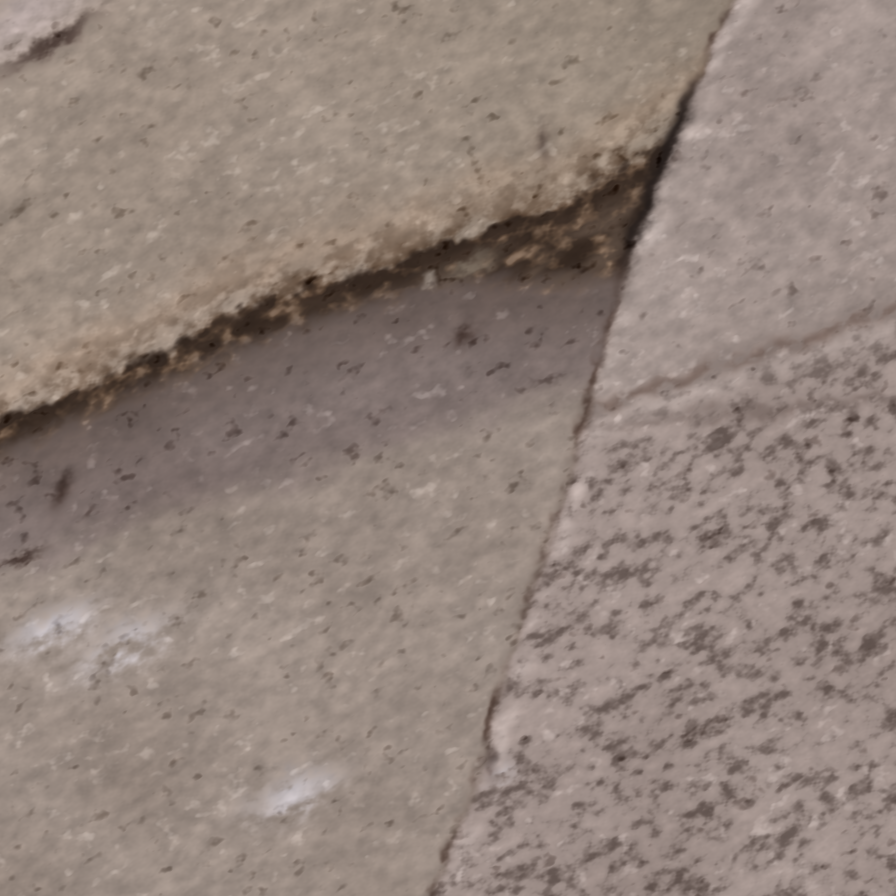
This texture is drawn by a Shadertoy shader. Its source:

```glsl
// Weathered stone blocks with an overhanging ledge, its shadow and a slanted joint.

float hash(vec2 p) {
    vec3 q = fract(vec3(p.xyx) * 0.1031);
    q += dot(q, q.yzx + 33.33);
    return fract((q.x + q.y) * q.z);
}

float noise(vec2 p) {
    vec2 i = floor(p), f = fract(p);
    f = f * f * (3.0 - 2.0 * f);
    return mix(mix(hash(i), hash(i + vec2(1, 0)), f.x),
               mix(hash(i + vec2(0, 1)), hash(i + vec2(1, 1)), f.x), f.y);
}

float fbm(vec2 p) {
    float sum = 0.0, amp = 0.5;
    for (int i = 0; i < 3; i++) {
        sum += amp * noise(p);
        p = mat2(1.6, 1.2, -1.2, 1.6) * p + 17.3;
        amp *= 0.5;
    }
    return sum / 0.875 - 0.5;
}

// Height of a bent edge, sampled at nine even steps over 0..1
float profile(float h[9], float t) {
    float s = clamp(t, 0.0, 0.9999) * 8.0;
    int i = int(s);
    return mix(h[i], h[i + 1], fract(s));
}

vec2 turn(vec2 p, float a) {
    return vec2(cos(a) * p.x + sin(a) * p.y, cos(a) * p.y - sin(a) * p.x);
}

// Soft elliptical mark
float blob(vec2 p, vec2 centre, vec2 radius, float angle) {
    vec2 q = turn(p - centre, angle) / radius;
    return exp(-dot(q, q));
}

// Soft line around a zero distance
float band(float d, float width) {
    return exp(-d * d / (width * width));
}

void mainImage(out vec4 fragColor, in vec2 fragCoord) {
    vec2 uv = fragCoord / iResolution.xy;
    vec2 grain = turn(uv, 0.5);
    float broad = fbm(uv * 7.0);
    float streak = fbm(grain * vec2(22.0, 50.0));
    float fine = fbm(grain * vec2(65.0, 100.0) + 40.0);
    float speck = fbm(grain * vec2(50.0, 80.0) + 90.0);
    float ragged = fbm(uv * 38.0 + 9.0);
    vec2 p = uv + 0.025 * vec2(ragged, fine);

    // Signed distances to the main edges
    float joint = uv.x + 0.014 * ragged + 0.008 * fine
        - profile(float[9](0.482, 0.533, 0.564, 0.608, 0.646, 0.678, 0.713, 0.764, 0.818), uv.y);
    float ledge = uv.y + 0.022 * ragged + 0.022 * speck
        - profile(float[9](0.529, 0.581, 0.643, 0.687, 0.728, 0.771, 0.848, 0.93, 1.0), uv.x);
    float gapFloor = uv.y + 0.025 * streak + 0.018 * fine
        - profile(float[9](0.497, 0.553, 0.604, 0.651, 0.690, 0.688, 0.705, 0.72, 0.73), uv.x);
    float shade = uv.y - 0.362 - 0.32 * uv.x + 0.03 * broad + 0.04 * streak;

    // Lower block and the cast shadow
    vec3 col = vec3(0.588, 0.533, 0.498) + 0.09 * broad;
    vec3 shadow = mix(vec3(0.485, 0.43, 0.415), vec3(0.41, 0.355, 0.335),
                      smoothstep(-0.10, 0.0, gapFloor));
    col = mix(col, shadow + 0.08 * broad, smoothstep(-0.025, 0.03, shade));

    // Dark gap, with paler rubble toward its floor
    vec3 gap = mix(vec3(0.21, 0.16, 0.13), vec3(0.34, 0.28, 0.24),
                   smoothstep(0.0, -0.06, ledge) * smoothstep(-0.25, 0.2, streak));
    gap += vec3(0.18, 0.145, 0.11) * smoothstep(-0.05, 0.35, speck);
    col = mix(col, gap, smoothstep(-0.018, 0.014, gapFloor));
    col = mix(col, vec3(0.47, 0.42, 0.37), 0.9 * blob(p, vec2(0.53, 0.703), vec2(0.027, 0.009), 0.4));
    col = mix(col, vec3(0.62, 0.57, 0.53), 0.8 * blob(p, vec2(0.477, 0.687), vec2(0.008), 0.0));

    // Upper block, lit rim and brown fringe
    vec3 upper = mix(vec3(0.61, 0.552, 0.506), vec3(0.575, 0.52, 0.47), smoothstep(0.2, 0.75, uv.x));
    upper += 0.10 * broad + vec3(0.05, 0.033, 0.02) * band(ledge - 0.04, 0.03);
    float stain = exp(-max(ledge, 0.0) / 0.028) * smoothstep(-0.2, 0.25, streak - 0.7 * fine);
    upper = mix(upper, vec3(0.36, 0.275, 0.21), stain);
    upper = mix(upper, vec3(0.72, 0.66, 0.65), 0.85 * blob(p, vec2(0.03, 0.985), vec2(0.09, 0.035), 0.6));
    col = mix(col, upper, smoothstep(-0.007, 0.009, ledge));

    // Right block, rougher and pitted below its slanted seam
    float seam = uv.y - 0.543 - 0.335 * (uv.x - 0.66) + 0.02 * ragged;
    float rough = smoothstep(0.03, -0.08, seam);
    vec3 right = mix(vec3(0.625, 0.568, 0.545), vec3(0.605, 0.545, 0.523), rough) + 0.09 * broad;
    right -= 0.17 * rough * smoothstep(-0.02, 0.4, -fine - 0.5 * streak);
    float seamMask = smoothstep(-0.45, 0.15, streak + fine);
    right = mix(right, vec3(0.41, 0.34, 0.31), 0.75 * seamMask * band(seam, 0.010));
    right += 0.05 * band(seam + 0.024, 0.010);
    float lowerSeam = uv.y - 0.525 - 0.10 * (uv.x - 0.67) + 0.03 * ragged;
    right -= 0.10 * seamMask * band(lowerSeam, 0.007);
    col = mix(col, right, smoothstep(-0.005, 0.006, joint));

    // Joint line, broken below and widest beside the overhang
    float deep = smoothstep(0.66, 0.74, uv.y) * smoothstep(0.94, 0.87, uv.y);
    float ink = band(joint + 0.002, 0.006 + 0.003 * deep);
    ink *= mix(0.2 + 0.65 * smoothstep(-0.15, 0.3, ragged + 0.6 * speck), 0.92, deep);
    col = mix(col, mix(vec3(0.29, 0.22, 0.19), vec3(0.15, 0.12, 0.11), deep), ink);
    col += 0.09 * band(joint - 0.016, 0.010) * smoothstep(-0.1, 0.25, streak);

    // Dark pits and stains
    float pits = blob(p, vec2(0.522, 0.622), vec2(0.016, 0.010), 0.6)
        + blob(p, vec2(0.068, 0.452), vec2(0.011, 0.018), -0.5)
        + blob(p, vec2(0.020, 0.379), vec2(0.028, 0.005), 0.35)
        + blob(p, vec2(0.057, 0.952), vec2(0.055, 0.010), 0.55)
        + 0.6 * blob(p, vec2(0.603, 0.838), vec2(0.008, 0.018), 0.0)
        + 0.7 * blob(p, vec2(0.545, 0.150), vec2(0.007, 0.016), 0.0);
    col = mix(col, vec3(0.25, 0.19, 0.17), 0.85 * min(pits, 1.0));

    // Chalky scuffs
    float chalk = blob(p, vec2(0.060, 0.300), vec2(0.050, 0.018), 0.45)
        + blob(p, vec2(0.137, 0.279), vec2(0.056, 0.020), 0.5)
        + blob(p, vec2(0.325, 0.113), vec2(0.046, 0.022), 0.4)
        + 0.8 * blob(p, vec2(0.558, 0.132), vec2(0.014, 0.018), -0.6);
    col = mix(col, vec3(0.75, 0.72, 0.73), chalk * smoothstep(-0.25, 0.1, streak + 0.5 * fine));

    // Surface grain with soft dark and light flecks
    col *= 1.0 + 0.12 * streak + 0.22 * fine;
    col += 0.10 * smoothstep(0.16, 0.42, speck) - 0.14 * smoothstep(0.18, 0.42, -speck);
    fragColor = vec4(clamp(col, 0.0, 1.0), 1.0);
}
```
